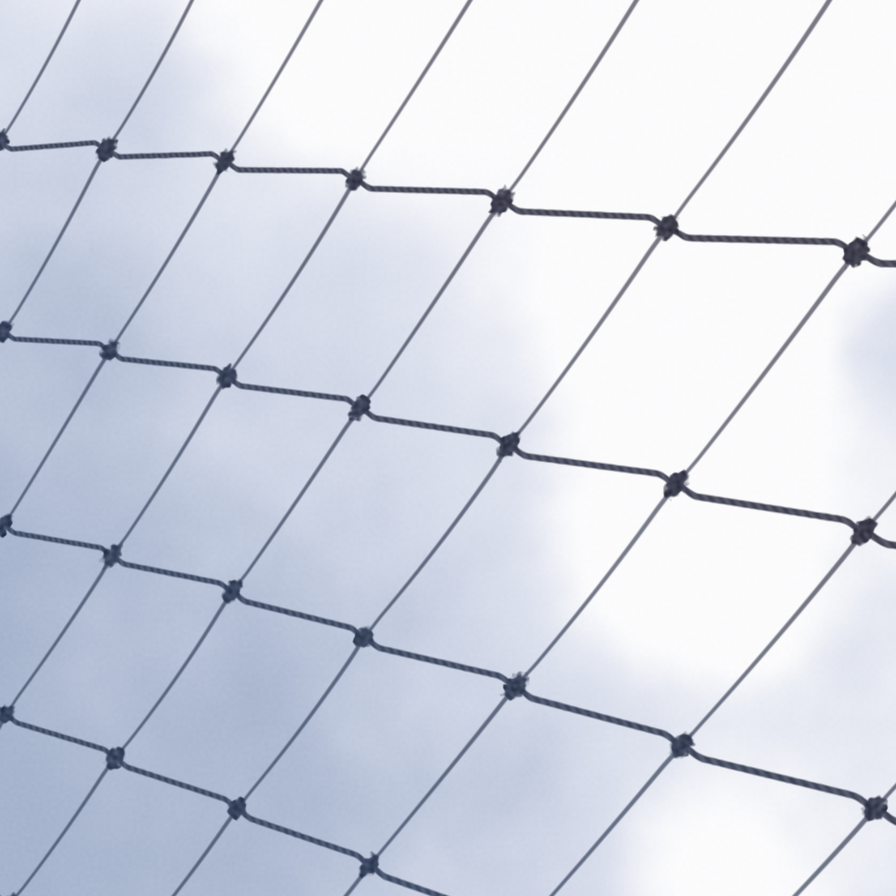
This pattern is drawn by a Shadertoy shader. Its source:

```glsl
const float SHRINK = 0.0485;                     // perspective change per column
const vec2 FIRST_KNOT = vec2(0.0, 0.1589);       // net layout, measured from the top left
const vec2 COLUMN_STEP = vec2(0.1128, 0.0068);
const vec2 ROW_STEP = vec2(0.0026, 0.2129);
const vec2 SKEW = vec2(0.0008, 0.0012);
const float SAG = 0.0098;
const float KNOT_JITTER = 0.0016;
const float ROPE_RADIUS = 0.0028;
const float STRAND_RADIUS = 0.0018;
const vec2 KNOT_RADII = vec2(0.0080, 0.0118);
const float ROPE_STEP = 0.0085;
const float STRAND_BOW = 0.0045;
const float SOFTNESS = 0.0016;
const float GRAIN = 0.018;
const vec3 SKY_BLUE = vec3(0.65, 0.705, 0.805);
const vec3 SKY_HAZE = vec3(0.85, 0.87, 0.925);
const vec3 SKY_WHITE = vec3(0.985, 0.985, 0.99);
const vec3 CORD_NAVY = vec3(0.25, 0.30, 0.40);
const vec3 CORD_GREY = vec3(0.27, 0.27, 0.33);

vec2 hash2(vec2 p) {
    vec3 q = fract(vec3(p.xyx) * vec3(0.1031, 0.1030, 0.0973));
    q += dot(q, q.yzx + 33.33);
    return fract((q.xx + q.yz) * q.zy) * 2.0 - 1.0;
}

float gradientNoise(vec2 p) {
    vec2 i = floor(p), f = fract(p);
    vec2 u = f * f * f * (f * (f * 6.0 - 15.0) + 10.0);
    vec2 e = vec2(1.0, 0.0);
    float low = mix(dot(hash2(i), f), dot(hash2(i + e), f - e), u.x);
    float high = mix(dot(hash2(i + e.yx), f - e.yx), dot(hash2(i + 1.0), f - 1.0), u.x);
    return mix(low, high, u.y);
}

float fbm(vec2 p) {
    float sum = 0.0, gain = 0.5;
    for (int i = 0; i < 4; i++) {
        sum += gain * gradientNoise(p);
        p = p * 2.03 + 17.1;
        gain *= 0.5;
    }
    return sum;
}

float glow(vec2 p, vec2 centre, float radius) {
    vec2 d = (p - centre) / radius;
    return exp(-dot(d, d));
}

// Brightness of the cloud cover, 0 for blue and 1 for white
float cloudLight(vec2 p) {
    vec2 q = p + 0.10 * vec2(fbm(p * 4.0 + 3.0), fbm(p * 4.0 + 41.0));
    float light = 0.01 + 0.60 * q.x + 0.58 * q.y * q.y;
    light += 0.65 * glow(q, vec2(0.77, 0.65), 0.17);
    light += 0.60 * glow(q, vec2(0.77, 0.37), 0.12);
    light += 0.45 * glow(q, vec2(0.80, 0.03), 0.13);
    light += 0.25 * glow(q, vec2(0.36, 0.92), 0.16);
    light -= 0.38 * glow(q, vec2(1.00, 0.60), 0.10);
    light -= 0.18 * glow(q, vec2(0.14, 0.90), 0.10);
    return clamp(light + 0.30 * fbm(p * 5.0 + 9.0), 0.0, 1.0);
}

float depthScale(float column) { return 1.0 / (1.0 - SHRINK * column); }

vec2 knotAt(vec2 cell) {
    float c = cell.x, r = cell.y;
    vec2 p = FIRST_KNOT + COLUMN_STEP * c + (ROW_STEP + SKEW * c) * r;
    p.y -= SAG * (1.0 - 0.18 * r) * c * (6.0 - c) * (6.0 - c) / 32.0;
    p = p * depthScale(c) + KNOT_JITTER * hash2(cell + 20.0);
    return vec2(p.x, 1.0 - p.y);
}

// Distance to a cord with a sideways bow and a step at each end; y is the position along it
vec2 cord(vec2 p, vec2 a, vec2 b, float bow, float ends) {
    vec2 ab = b - a;
    float t = clamp(dot(p - a, ab) / dot(ab, ab), 0.0, 1.0);
    float stepped = (1.0 - 2.0 * t) * smoothstep(0.0, 0.13, t) * (1.0 - smoothstep(0.87, 1.0, t));
    vec2 normal = normalize(vec2(ab.y, -ab.x));
    return vec2(length(p - a - ab * t - normal * (bow * 4.0 * t * (1.0 - t) + ends * stepped)), t);
}

float cover(float d, float soft) { return 1.0 - smoothstep(-soft, soft, d); }

void mainImage(out vec4 fragColor, in vec2 fragCoord) {
    vec2 p = fragCoord / iResolution.y;
    float soft = max(SOFTNESS, 0.8 / iResolution.y);
    float light = cloudLight(p);
    vec3 sky = mix(SKY_BLUE, SKY_HAZE, smoothstep(0.0, 0.55, light));
    sky = mix(sky, SKY_WHITE, smoothstep(0.48, 0.88, light));
    float fray = gradientNoise(p * 150.0);
    float rope = 0.0, strand = 0.0, knot = 0.0, twist = 0.0;

    // Net: each knot carries a rope to the right and a strand to the upper right
    for (int row = -1; row <= 4; row++) {
        for (int column = -1; column <= 6; column++) {
            vec2 cell = vec2(column, row);
            float size = depthScale(cell.x);
            vec2 here = knotAt(cell), right = knotAt(cell + vec2(1, 0)), above = knotAt(cell + vec2(1, -1));
            vec2 vary = hash2(cell + 70.0);

            vec2 r = cord(p, here, right, 0.0, size * (ROPE_STEP - 0.001 * cell.y));
            float ropeCover = cover(r.x - size * ROPE_RADIUS - 0.0005 * fray, soft);
            twist += ropeCover * sin(r.y * 130.0 + (p.y - here.y) * 500.0);
            rope = max(rope, ropeCover);

            vec2 s = cord(p, here, above, STRAND_BOW * (0.6 + 0.5 * vary.x), 0.0015 * vary.y);
            float thickness = size * STRAND_RADIUS * mix(0.80, 1.15, s.y);
            strand = max(strand, cover(s.x - thickness, soft));

            vec2 axis = normalize(above - here), d = p - here;
            vec2 local = vec2(dot(d, vec2(axis.y, -axis.x)), dot(d, axis));
            vec2 radii = size * KNOT_RADII * (1.0 + 0.12 * vary);
            float knotDistance = (length(local / radii) - 1.0) * radii.x;
            knot = max(knot, cover(knotDistance + 0.005 * fray, soft * 1.3));
        }
    }

    // Cord shading: twisted fibres, pale where the sky glares through
    vec3 ink = mix(CORD_NAVY, CORD_GREY, smoothstep(0.5, 1.5, p.x + p.y));
    vec3 fibre = ink + 0.045 * twist + 0.05 * fray;
    vec3 colour = mix(sky, ink + 0.06, strand * mix(0.92, 0.78, light));
    colour = mix(colour, fibre, rope * 0.95);
    colour = mix(colour, ink - 0.04 + 0.16 * fray, knot * 0.96);
    colour += GRAIN * gradientNoise(p * 210.0) * (1.0 - 0.6 * light);
    fragColor = vec4(clamp(colour, 0.0, 1.0), 1.0);
}
```
